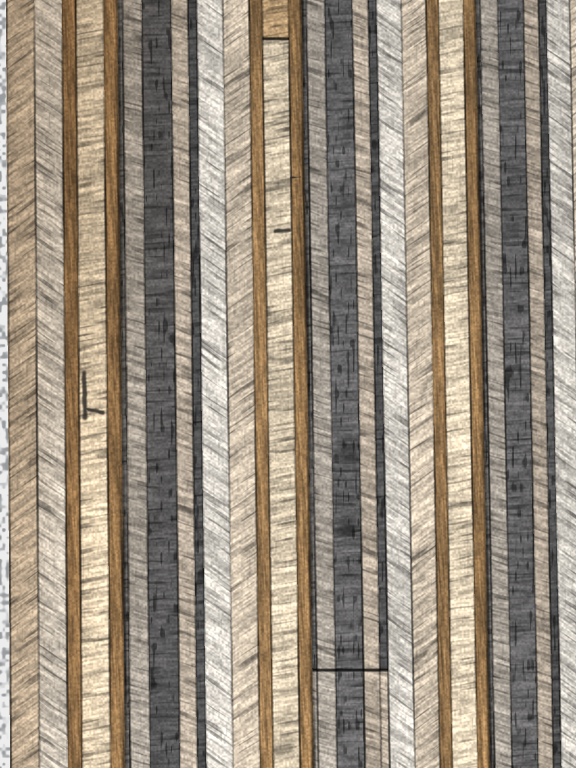
Write a Shadertoy shader that draws this texture.

```glsl
// Weathered wood strips: upright planks in three repeating groups, with saw marks, seams and cracks.

const int PLANKS = 10;
// Plank borders as fractions of one group
const float EDGE[11] = float[11](0.0, 0.072, 0.217, 0.292, 0.318, 0.42, 0.576, 0.667, 0.714, 0.856, 1.0);
// Slope of the saw marks on each plank
const float SLOPE[10] = float[10](0.0, 0.18, 0.0, 0.1, -0.3, 0.04, -0.35, 0.1, -0.68, 0.68);
const vec3 WOOD[10] = vec3[10](
    vec3(0.57, 0.45, 0.31), vec3(0.84, 0.78, 0.68), vec3(0.56, 0.44, 0.30),
    vec3(0.37, 0.36, 0.35), vec3(0.63, 0.60, 0.56), vec3(0.36, 0.355, 0.355),
    vec3(0.68, 0.63, 0.57), vec3(0.31, 0.31, 0.31), vec3(0.80, 0.78, 0.745),
    vec3(0.77, 0.715, 0.64));

float hash(vec2 p) {
    vec3 q = fract(vec3(p.xyx) * 0.1031);
    q += dot(q, q.yzx + 33.33);
    return fract((q.x + q.y) * q.z);
}

float noise(vec2 p) {
    vec2 i = floor(p), f = fract(p);
    f = f * f * (3.0 - 2.0 * f);
    return mix(mix(hash(i), hash(i + vec2(1, 0)), f.x),
               mix(hash(i + vec2(0, 1)), hash(i + vec2(1, 1)), f.x), f.y);
}

// Darkness of a short stroke from a to b
float stroke(vec2 p, vec2 a, vec2 b, float radius) {
    vec2 d = b - a;
    float h = clamp(dot(p - a, d) / dot(d, d), 0.0, 1.0);
    float wobble = 0.002 * noise(p * 120.0);
    return 1.0 - smoothstep(radius * 0.5, radius * 1.5, length(p - a - d * h) + wobble);
}

// Group coordinate: groups narrow to the right and lean with height
float groupCoord(float x, float t) {
    float bend = mix(0.0104, 0.0087, t);
    float width = mix(0.3438, 0.3333, t);
    float start = mix(0.118, 0.1076, t);
    return (width - sqrt(max(width * width - 4.0 * bend * (x - start), 0.0))) / (2.0 * bend);
}

// Height of the butt joint in a plank; negative if none
float jointHeight(float group, int id) {
    if (group != 1.0) return -1.0;
    return id == 1 ? 1.266 : (id > 2 && id < 8 ? 0.17 : -1.0);
}

// Brightness of long fibres running up the plank
float fibreGrain(vec2 p, float seed) {
    float n = noise(vec2(p.x * 190.0 + p.y * 9.0 + seed, p.y * 11.0));
    float fine = noise(vec2(p.x * 420.0 + p.y * 25.0, p.y * 40.0 + seed));
    return 1.0 + 0.34 * (n - 0.5) + 0.34 * (fine - 0.5);
}

// Brightness of slanted saw marks crossing the plank
float sawGrain(vec2 p, float slope, float seed) {
    vec2 q = vec2(p.x, p.y - slope * p.x + 0.003 * noise(p * 30.0 + seed));
    float broad = noise(q * vec2(10.0, 125.0) + seed);
    float fine = noise(q * vec2(45.0, 290.0) + seed * 1.7);
    float nick = smoothstep(0.62, 0.92, noise(q * vec2(24.0, 210.0) + seed * 2.3));
    return 1.05 + 0.24 * (broad - 0.5) + 0.32 * (fine - 0.5) - 0.28 * nick;
}

vec3 plankColor(vec2 p, float group, int id, float seed) {
    bool orange = id == 0 || id == 2;
    bool dark = id == 3 || id == 5 || id == 7;
    vec3 col = WOOD[id] * (orange ? fibreGrain(p, seed) : sawGrain(p, SLOPE[id], seed));
    // Short upright cracks in dark wood
    float crack = smoothstep(0.72, 0.9, noise(vec2(p.x * 230.0, p.y * 45.0) + seed));
    col *= 1.0 - (dark ? 0.4 : 0.08) * crack;
    // Stains, pores and differences between planks
    col *= 0.92 + 0.16 * noise(p * vec2(14.0, 5.0) + seed);
    col *= 0.87 + 0.26 * noise(p * 300.0);
    return col * (0.96 + 0.08 * hash(vec2(seed, group + 7.0)));
}

vec3 surface(vec2 p, float t) {
    float k = groupCoord(p.x, t);
    float group = floor(k), f = fract(k);
    if (k < -0.29) return mix(vec3(0.6, 0.61, 0.62), vec3(0.93), smoothstep(0.1, 0.6, noise(p * 150.0)));

    int id = 0;
    float seam = 1.0;
    for (int i = 0; i <= PLANKS; i++) {
        if (i < PLANKS && f >= EDGE[i]) id = i;
        // The seam beside the second orange strip is the deepest
        seam = min(seam, abs(f - EDGE[i]) * (i == 3 ? 0.5 : 1.0));
    }
    // The outer left pair is laid the other way round
    if (group < 0.0) id = 17 - id;

    float joint = jointHeight(group, id);
    bool below = p.y < joint;
    float seed = float(id) * 13.7 + group * 41.3 + (below ? 5.9 : 0.0);
    if (below && (id == 3 || id == 7)) id = id == 3 ? 4 : 6;

    vec3 col = plankColor(p, group, id, seed);
    col *= mix(vec3(0.86, 0.81, 0.75), vec3(1.0), smoothstep(0.0, 0.42, p.x + 0.12 * (1.0 - t)));
    col *= 1.05 - 0.09 * t;
    if (id == 1 && joint > 0.0 && !below) col *= vec3(0.83, 0.75, 0.65);
    // Shadows in seams and joints
    float depth = 0.15 + 0.55 * noise(vec2(k * 60.0, p.y * 6.0));
    col *= 1.0 - depth * (1.0 - smoothstep(0.001, 0.01, seam));
    col *= 1.0 - 0.75 * (1.0 - smoothstep(0.001, 0.004, abs(p.y - joint)));
    // Knots and splits
    float mark = stroke(p, vec2(0.146, 0.685), vec2(0.148, 0.608), 0.005);
    mark = max(mark, stroke(p, vec2(0.148, 0.624), vec2(0.178, 0.617), 0.004));
    mark = max(mark, stroke(p, vec2(0.478, 0.932), vec2(0.502, 0.934), 0.004));
    mark = max(mark, stroke(p, vec2(0.505, 1.025), vec2(0.522, 1.026), 0.002));
    return mix(col, vec3(0.17, 0.16, 0.15), 0.85 * mark);
}

void mainImage(out vec4 fragColor, in vec2 fragCoord) {
    // Four samples per pixel smooth every edge
    vec3 sum = vec3(0.0);
    for (int i = 0; i < 4; i++) {
        vec2 pos = fragCoord + vec2(i % 2, i / 2) * 0.5 - 0.25;
        sum += surface(pos / iResolution.x, pos.y / iResolution.y);
    }
    fragColor = vec4(clamp(sum * 0.25, 0.0, 1.0), 1.0);
}
```
